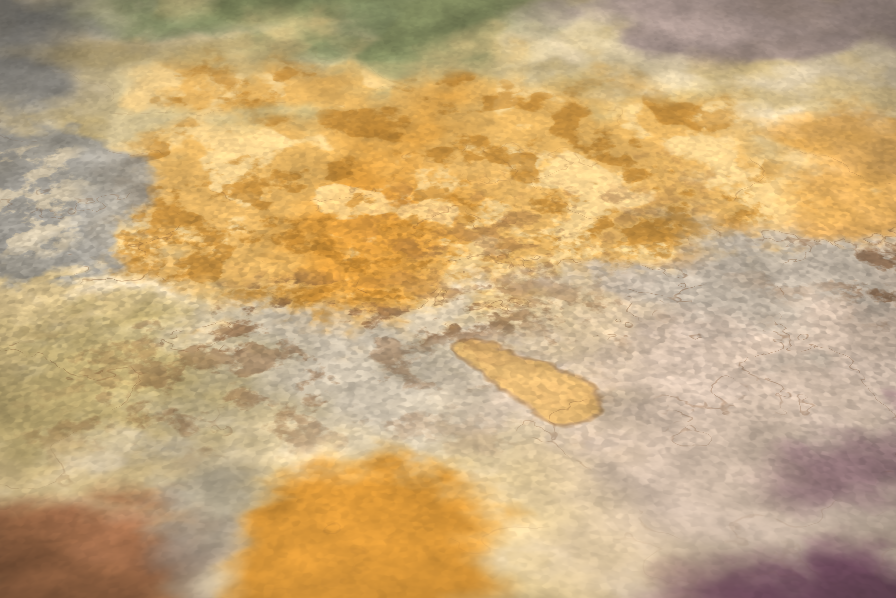
A Shadertoy shader for this texture:

```glsl
// Draws a stained watercolour sheet seen at a low angle: ochre, grey and plum washes with tide lines.

const vec3 CREAM  = vec3(0.90, 0.80, 0.59);
const vec3 PALE   = vec3(0.88, 0.81, 0.68);
const vec3 GREY   = vec3(0.73, 0.69, 0.63);
const vec3 SLATE  = vec3(0.56, 0.55, 0.53);
const vec3 LILAC  = vec3(0.80, 0.72, 0.66);
const vec3 PLUM   = vec3(0.47, 0.30, 0.39);
const vec3 OCHRE  = vec3(0.89, 0.69, 0.37);
const vec3 AMBER  = vec3(0.88, 0.60, 0.21);
const vec3 RUST   = vec3(0.64, 0.40, 0.26);
const vec3 OLIVE  = vec3(0.68, 0.61, 0.39);
const vec3 GREEN  = vec3(0.44, 0.49, 0.33);
const vec3 UMBER  = vec3(0.47, 0.32, 0.20);

const float WARP = 0.24;         // raggedness of wash borders
const float GRAIN = 0.10;        // paper tooth
const float FOCUS_HEIGHT = 0.48; // sharpest row
const float FOCUS_DEPTH = 0.30;
const float VIGNETTE = 0.30;

vec3 hash3(vec2 p) {
    vec3 q = fract(p.xyx * vec3(0.1031, 0.1030, 0.0973));
    q += dot(q, q.yxz + 33.33);
    return fract((q.xxy + q.yzz) * q.zyx);
}

// Smooth cellular noise: scattered points blended by distance.
float cells(vec2 p) {
    vec2 cell = floor(p), f = p - cell;
    float sum = 0.0, weight = 0.0;
    for (int y = -1; y <= 1; y++)
    for (int x = -1; x <= 1; x++) {
        vec2 g = vec2(x, y);
        vec3 h = hash3(cell + g + 200.0);
        vec2 d = g + h.xy - f;
        float k = exp(-7.0 * dot(d, d));
        sum += k * h.z;
        weight += k;
    }
    return sum / weight;
}

// Layered cells; detail sets how strongly the finer layers show.
float layers(vec2 p, float detail) {
    float sum = 0.0, total = 0.0, amp = 1.0;
    for (int i = 0; i < 5; i++) {
        sum += amp * cells(p);
        total += amp;
        amp *= detail;
        p = mat2(1.66, 1.12, -1.12, 1.66) * p + 7.3;
    }
    return sum / total;
}

float wash(vec2 p, vec2 centre, vec2 radius, float softness) {
    return smoothstep(1.0 + softness, 1.0 - softness, length((p - centre) / radius));
}

float stroke(vec2 p, vec2 a, vec2 b, float radius) {
    vec2 ab = b - a;
    float t = clamp(dot(p - a, ab) / dot(ab, ab), 0.0, 1.0);
    return length(p - a - ab * t) - radius * mix(0.6, 1.0, t);
}

void mainImage(out vec4 fragColor, in vec2 fragCoord) {
    vec2 uv = fragCoord / iResolution.xy;
    float aspect = iResolution.x / iResolution.y;
    float focus = exp(-pow((uv.y - FOCUS_HEIGHT) / FOCUS_DEPTH, 2.0));
    float detail = mix(0.40, 0.64, focus);

    // Sheet receding from the viewer
    vec2 sheet = vec2((uv.x - 0.5) * aspect * mix(0.85, 1.5, uv.y), uv.y * (1.5 + 0.7 * uv.y));
    vec2 bend = vec2(layers(sheet * 4.0, detail), layers(sheet * 4.0 + 31.0, detail)) - 0.5;
    vec2 p = uv + WARP * bend * vec2(0.8, 1.0);
    float mottle = layers(sheet * 8.0 + 12.0, detail) - 0.5;
    float speck = layers(sheet * 13.0 + 57.0, detail) - 0.5;

    // Pale ground and cool greys
    vec3 col = mix(CREAM, PALE, smoothstep(-0.15, 0.15, bend.x + 0.4 * mottle));
    col = mix(col, LILAC, 0.9 * wash(p, vec2(0.90, 0.30), vec2(0.33, 0.33), 0.4));
    col = mix(col, GREY, 0.75 * wash(p, vec2(0.38, 0.34), vec2(0.17, 0.13), 0.5));
    col = mix(col, GREY, 0.75 * wash(p, vec2(0.85, 0.55), vec2(0.15, 0.10), 0.4));
    col = mix(col, OLIVE, 0.65 * wash(p, vec2(0.08, 0.35), vec2(0.22, 0.10), 0.6));
    col = mix(col, OLIVE, 0.55 * wash(p, vec2(0.40, 0.82), vec2(0.34, 0.09), 0.6));

    // Ochre field with its amber core and the yellow at the right
    float field = max(wash(p, vec2(0.38, 0.66), vec2(0.25, 0.20), 0.18),
                      wash(p, vec2(0.62, 0.70), vec2(0.22, 0.13), 0.35));
    col = mix(col, OCHRE, 0.9 * field);
    col = mix(col, AMBER, 0.75 * wash(p, vec2(0.42, 0.62), vec2(0.10, 0.16), 0.5));
    col = mix(col, AMBER, 0.6 * wash(p, vec2(0.95, 0.69), vec2(0.13, 0.08), 0.35));
    col = mix(col, CREAM, 0.65 * field * smoothstep(0.04, 0.17, mottle));
    col = mix(col, AMBER * 0.86, 0.6 * field * smoothstep(0.03, 0.18, -speck));

    // Dark borders of the sheet
    float patchLeft = wash(p, vec2(0.05, 0.68), vec2(0.13, 0.13), 0.14);
    col = mix(col, SLATE + 0.06, 0.85 * patchLeft);
    col = mix(col, PALE, 0.7 * wash(p, vec2(0.03, 0.67), vec2(0.06, 0.06), 0.5) * smoothstep(-0.06, 0.06, speck));
    col = mix(col, GREEN, 0.85 * wash(p, vec2(0.38, 0.99), vec2(0.28, 0.09), 0.5));
    col = mix(col, SLATE, 0.9 * wash(p, vec2(0.0, 0.96), vec2(0.12, 0.12), 0.4));
    col = mix(col, mix(GREY, PLUM, 0.3), 0.85 * wash(p, vec2(0.86, 1.0), vec2(0.25, 0.10), 0.4));
    col = mix(col, AMBER * 0.94, 0.95 * wash(p, vec2(0.40, 0.06), vec2(0.13, 0.14), 0.3));
    col = mix(col, RUST, 0.85 * wash(p, vec2(0.08, 0.02), vec2(0.15, 0.12), 0.4));
    col = mix(col, SLATE, 0.6 * wash(p, vec2(0.22, 0.10), vec2(0.05, 0.13), 0.6));
    col = mix(col, PLUM, 0.9 * wash(p, vec2(0.93, 0.0), vec2(0.22, 0.07), 0.5));
    col = mix(col, PLUM, 0.5 * wash(p, vec2(0.98, 0.23), vec2(0.12, 0.06), 0.7));

    // Ochre brush mark
    float mark = stroke(mix(uv, p, 0.25), vec2(0.53, 0.41), vec2(0.625, 0.325), 0.033);
    col = mix(col, OCHRE * 0.95, 0.75 * smoothstep(0.006, -0.006, mark));
    col = mix(col, UMBER, 0.3 * smoothstep(0.005, 0.0, abs(mark)));

    // Settled umber pigment
    float settled = wash(p, vec2(0.42, 0.46), vec2(0.22, 0.05), 0.7)
                  + 0.7 * wash(p, vec2(0.28, 0.33), vec2(0.28, 0.10), 0.6)
                  + 0.7 * wash(p, vec2(0.60, 0.60), vec2(0.16, 0.08), 0.7)
                  + wash(p, vec2(0.97, 0.54), vec2(0.10, 0.08), 0.7);
    col = mix(col, UMBER, 0.65 * min(settled, 1.0) * smoothstep(0.0, 0.18, speck - 0.3 * mottle));

    // Tide lines, broken up by the mottling
    float tide = smoothstep(0.012, 0.0, abs(bend.y - 0.03)) * smoothstep(0.0, 0.12, mottle + 0.03);
    col = mix(col, UMBER, 0.38 * tide * focus);

    // Blotches, paper tooth and darkened corners
    col *= 1.0 + 0.30 * mottle + 0.22 * speck;
    col *= 1.0 + GRAIN * mix(0.25, 1.0, focus) * (cells(sheet * vec2(95.0, 85.0)) - 0.5) * 2.0;
    vec2 corner = (uv - 0.5) * vec2(1.0, 0.95);
    col *= 1.02 - VIGNETTE * smoothstep(0.12, 0.50, dot(corner, corner));
    fragColor = vec4(clamp(col, 0.0, 1.0), 1.0);
}
```
